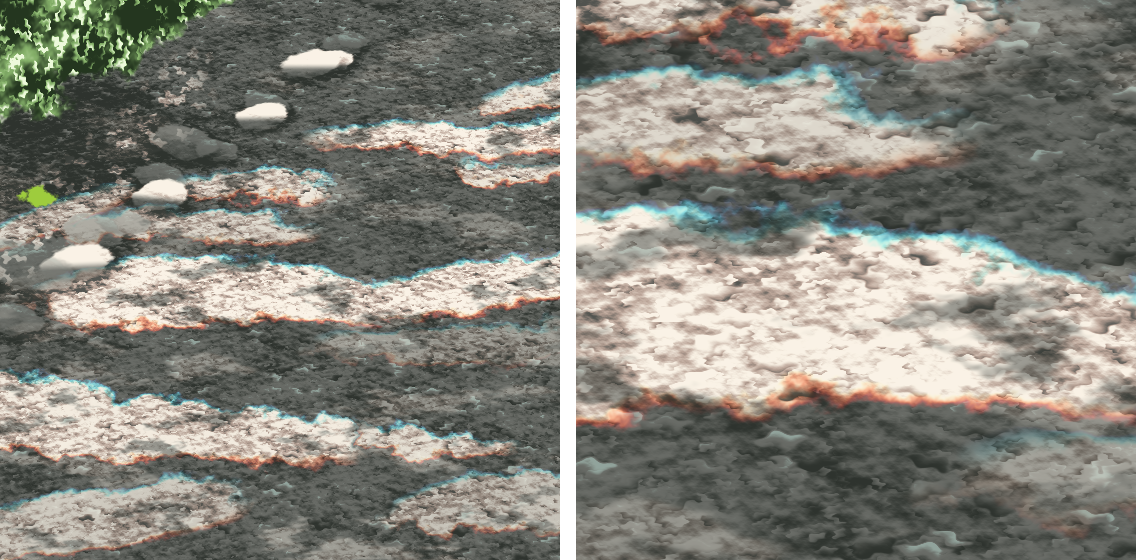
Left, the full canvas; right, a detail of the centre.
A Shadertoy shader for this texture:

```glsl
// A stony woodland path crossed by bands of sunlight, with foliage at the upper left.
// Layered sines bend the light, cellular flakes make soil and litter, a loop lays stones.
// Light is sampled per channel with a small offset, giving coloured fringes.
const vec3 SHADOW = vec3(0.18, 0.20, 0.18);
const vec3 SOIL = vec3(0.41, 0.42, 0.40);
const vec3 SAGE = vec3(0.57, 0.64, 0.61);
const vec3 TAN = vec3(0.72, 0.63, 0.58);
const vec3 CREAM = vec3(0.98, 0.95, 0.90);
const vec3 LEAF = vec3(0.53, 0.70, 0.42);

vec2 hash2(vec2 p) {
    vec3 q = fract(p.xyx * vec3(0.1031, 0.1030, 0.0973));
    q += dot(q, q.yzx + 33.33);
    return fract((q.xx + q.yz) * q.zy);
}

mat2 rotate(float a) { return mat2(cos(a), -sin(a), sin(a), cos(a)); }

// Irregular layered sines, roughly -1 to 1
float waves(vec2 p) {
    float sum = 0.0, amp = 0.5;
    for (int i = 0; i < 6; i++) {
        sum += amp * sin(p.x + 1.7 * sin(p.y + float(i)));
        p = rotate(0.9) * p * 1.75 + 2.3;
        amp *= 0.66;
    }
    return sum;
}

// Scattered ragged flakes: x is coverage, y is tone
vec2 flakes(vec2 p, float density, float spread) {
    vec2 best = vec2(0.0, 0.5);
    for (int k = 0; k < 9; k++) {
        vec2 cell = floor(p) + vec2(k % 3 - 1, k / 3 - 1);
        vec2 shape = hash2(cell + 37.0), kind = hash2(cell + 71.0);
        vec2 d = rotate((shape.x - 0.5) * spread) * (p - cell - hash2(cell));
        d += 0.09 * sin(d.yx * 11.0 + shape * 6.0);
        float oval = length(d / vec2(0.55, 0.17 + 0.22 * shape.y));
        float cover = (1.0 - smoothstep(0.7, 1.1, oval)) * step(kind.x, density);
        best = mix(best, vec2(1.0, kind.y + 1.3 * d.y), cover);
    }
    return best;
}

// Soft sunlit bar, flattened along its length
float streak(vec2 p, vec2 center, vec2 radius, float slope, float strength) {
    vec2 d = p - center;
    d.y -= slope * d.x;
    d = abs(d / radius);
    float inside = (1.0 - d.x * d.x * d.x - d.y * d.y) * radius.y * 0.6;
    return strength * smoothstep(-0.006, 0.006, inside);
}

float sunlight(vec2 p) {
    float s = streak(p, vec2(0.82, 0.755), vec2(0.28, 0.030), 0.03, 1.0);
    s = max(s, streak(p, vec2(0.99, 0.830), vec2(0.10, 0.023), 0.0, 0.9));
    s = max(s, streak(p, vec2(0.93, 0.703), vec2(0.11, 0.015), -0.05, 0.9));
    s = max(s, streak(p, vec2(0.46, 0.665), vec2(0.12, 0.026), -0.12, 0.9));
    s = max(s, streak(p, vec2(0.34, 0.595), vec2(0.22, 0.030), -0.05, 0.8));
    s = max(s, streak(p, vec2(0.10, 0.615), vec2(0.14, 0.024), 0.35, 0.8));
    s = max(s, streak(p, vec2(0.41, 0.475), vec2(0.34, 0.054), -0.02, 1.0));
    s = max(s, streak(p, vec2(0.88, 0.490), vec2(0.30, 0.038), 0.10, 1.0));
    s = max(s, streak(p, vec2(0.80, 0.385), vec2(0.26, 0.035), 0.05, 0.4));
    s = max(s, streak(p, vec2(0.20, 0.245), vec2(0.45, 0.058), -0.10, 0.95));
    s = max(s, streak(p, vec2(0.76, 0.215), vec2(0.14, 0.022), -0.15, 0.85));
    s = max(s, streak(p, vec2(0.14, 0.070), vec2(0.30, 0.050), 0.10, 0.7));
    return max(s, streak(p, vec2(0.92, 0.100), vec2(0.20, 0.055), 0.05, 0.65));
}

// Surface tone under shade and sun
vec3 shadeTone(float tone, vec3 light) {
    vec3 shaded = mix(SHADOW, SOIL, smoothstep(0.02, 0.68, tone));
    shaded = mix(shaded, SAGE, smoothstep(0.68, 0.98, tone));
    vec3 sunny = mix(SOIL * 0.8, TAN, smoothstep(-0.05, 0.3, tone));
    return mix(shaded, mix(sunny, CREAM, smoothstep(0.2, 0.58, tone)), light);
}

void mainImage(out vec4 fragColor, in vec2 fragCoord) {
    vec2 p = fragCoord / iResolution.xy;
    vec2 ground = vec2(p.x - 0.5, 1.7 * p.y) * (1.0 + 0.6 * p.y);
    // Ragged light bands, red below and teal above, plus weak dapples
    float bend = 0.018 * waves(p * vec2(10.0, 15.0)) + 0.007 * waves(p * vec2(60.0, 75.0));
    vec2 bent = p + bend * vec2(2.0, 1.0);
    vec2 fringe = vec2(0.0, 0.0026);
    vec3 light = vec3(sunlight(bent + fringe), sunlight(bent - 0.5 * fringe), sunlight(bent - fringe));
    light *= 0.35 + 0.65 * smoothstep(-0.85, -0.2, waves(p * vec2(20.0, 48.0) + 4.0));
    float dapple = smoothstep(0.25, 0.75, waves(p * vec2(9.0, 30.0) + 7.0));
    light = max(light, vec3(0.38 * dapple * (1.0 - 0.5 * p.y)));
    // Soil relief, fine crumbs and leaf litter
    float relief = waves(ground * 55.0) - waves(ground * 55.0 + vec2(0.2, 0.5));
    float tone = 0.42 + 0.17 * waves(ground * 14.0) + 0.17 * relief + 0.16 * waves(ground * 110.0);
    vec2 crumbs = flakes(ground * 62.0, 0.65, 3.0);
    vec2 litter = flakes(ground * 27.0 + 9.0, 0.3 + 0.2 * p.y, 2.4);
    tone = mix(tone, crumbs.y, crumbs.x * 0.45);
    tone = mix(tone, litter.y * 1.2 - 0.05, litter.x * 0.6);
    // Dark bank with sunlit flecks
    float bank = 1.0 - smoothstep(0.5, 1.2, length((p - vec2(0.10, 0.75)) / vec2(0.30, 0.15)));
    tone -= 0.3 * bank;
    vec2 fleck = flakes(p * vec2(36.0, 46.0), 0.5, 4.0);
    float scatter = 1.0 - smoothstep(0.03, 0.12, abs(p.y - 0.53 - 0.9 * p.x));
    light = max(light, vec3(fleck.x * scatter * smoothstep(0.42, 0.3, p.x) * 0.8));
    // Rounded stones along the path edge, far to near
    for (int i = 0; i < 17; i++) {
        float t = 1.0 - float(i) / 16.0;
        vec2 r = hash2(vec2(float(i), 8.0));
        vec2 center = mix(vec2(0.03, 0.46), vec2(0.70, 0.99), t) + (r - 0.5) * 0.07;
        vec2 size = mix(vec2(0.072, 0.038), vec2(0.036, 0.018), t) * (0.7 + 0.5 * r.y);
        vec2 d = rotate((r.x - 0.5) * 0.5) * (p - center) / size;
        float edge = length(d) + 0.16 * waves(d * 1.7 + r * 9.0);
        float contact = 1.0 - smoothstep(0.8, 1.5, length(d + vec2(0.0, 0.35)));
        float cover = 1.0 - smoothstep(0.9, 1.08, edge);
        float glow = step(0.55, r.x) * smoothstep(-0.5, 0.1, d.y + 0.3 * d.x);
        tone = mix(tone - 0.3 * contact, 0.62 + 0.25 * d.y + 0.4 * (tone - 0.45), cover);
        light = mix(light, max(light * 0.6, vec3(glow)), cover);
    }
    vec3 color = shadeTone(tone, clamp(light, 0.0, 1.0));
    // Dappled foliage and a small bright sprig
    vec2 leaves = flakes(p * vec2(58.0, 44.0), 0.95, 6.0);
    float leafTone = 0.1 + 0.75 * leaves.y * leaves.x + 0.35 * waves(p * 24.0);
    vec3 foliage = mix(vec3(0.14, 0.21, 0.12), LEAF, smoothstep(0.0, 0.45, leafTone));
    foliage = mix(foliage, vec3(0.93, 0.98, 0.86), smoothstep(0.42, 0.8, leafTone));
    float hedge = p.y - 0.77 - 0.52 * p.x + 0.04 * waves(p * 30.0);
    color = mix(color, foliage, smoothstep(-0.012, 0.02, hedge));
    float sprig = length((p - vec2(0.075, 0.65)) / vec2(0.045, 0.018)) + 0.5 * waves(p * 60.0);
    color = mix(color, vec3(0.62, 0.80, 0.24), 1.0 - smoothstep(0.5, 0.9, sprig));
    fragColor = vec4(clamp(color, 0.0, 1.0), 1.0);
}
```
